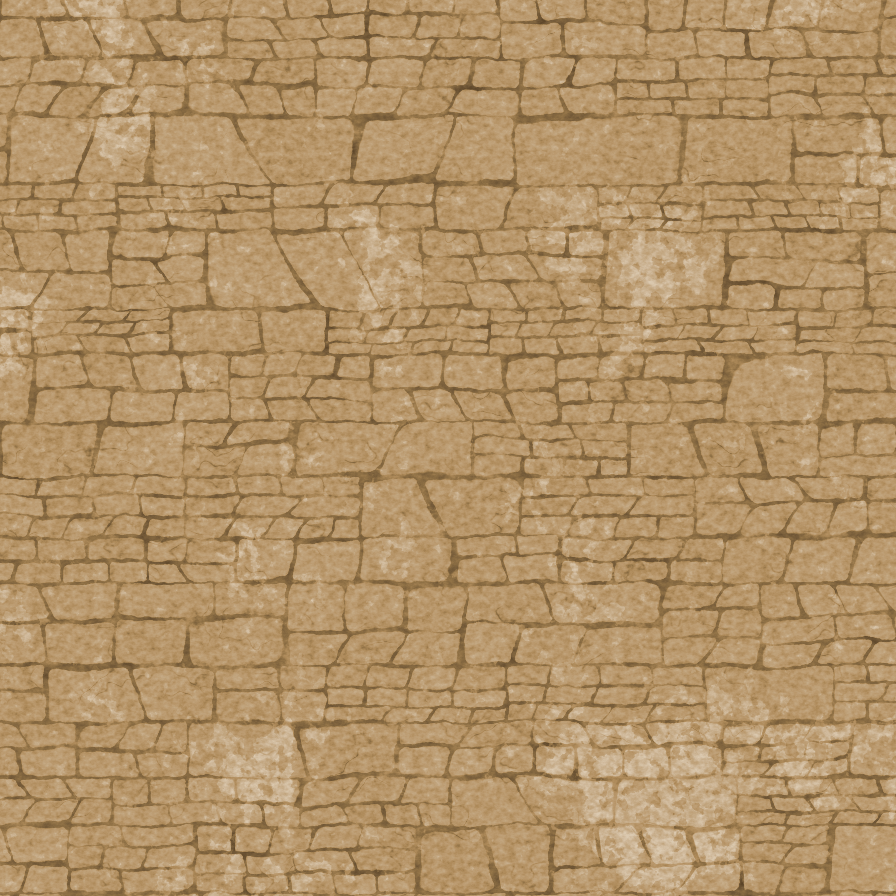
A WebGL 2 fragment shader for this texture:

```glsl
#version 300 es
precision highp float;
// Weathered sandstone wall of rough, dry-laid courses.
// Uneven bands are cut into blocks, then rows, then stones; gradient noise
// bends the joints and sets a tone that is looked up in a sand palette.

#define BANDS 15.0        // main courses over the height
#define BLOCKS 5.5        // blocks across a course
#define JOINT 0.0010      // half width of a joint
#define TILT 0.11         // wedge cut from the stone sides
#define LEAN 1.5          // slant of the upright joints
#define WARP 0.0050       // bending of the courses
#define ROUGH 0.0013      // raggedness of the stone edges
#define BASE_TONE 3.0     // palette index of a plain face
#define PALE_GAIN 1.7     // strength of the bleached patches
#define GRAIN 1.7         // contrast of the stone surface

uniform vec2 u_resolution;
out vec4 fragColor;

float hash(vec2 p) {
    vec3 q = fract(vec3(p.xyx) * 0.1031 + 0.37);
    q += dot(q, q.yzx + 33.33);
    return fract((q.x + q.y) * q.z);
}

vec2 hash2(vec2 p) {
    return vec2(hash(p + 17.0), hash(p + 71.0));
}

float cornerSlope(vec2 cell, vec2 offset) {
    float angle = 6.2832 * hash(cell);
    return dot(vec2(cos(angle), sin(angle)), offset);
}

float gradientNoise(vec2 p) {
    vec2 i = floor(p), f = p - i;
    vec2 u = f * f * f * (f * (f * 6.0 - 15.0) + 10.0);
    vec2 e = vec2(1.0, 0.0);
    return mix(mix(cornerSlope(i, f), cornerSlope(i + e.xy, f - e.xy), u.x),
               mix(cornerSlope(i + e.yx, f - e.yx), cornerSlope(i + 1.0, f - 1.0), u.x), u.y);
}

float fbm(vec2 p) {
    float sum = 0.0, amplitude = 1.0;
    for (int i = 0; i < 4; i++) {
        sum += amplitude * gradientNoise(p);
        p = mat2(1.6, 1.2, -1.2, 1.6) * p + 13.7;
        amplitude *= 0.58;
    }
    return sum;
}

float jitteredEdge(float i, float seed) {
    return i + 0.5 * (hash(vec2(i, seed)) - 0.5);
}

// Cell of an uneven 1D grid: index, distance to its start, distance to its end.
vec3 jitteredCell(float t, float seed) {
    float i = floor(t);
    if (t < jitteredEdge(i, seed)) i -= 1.0;
    else if (t >= jitteredEdge(i + 1.0, seed)) i += 1.0;
    return vec3(i, t - jitteredEdge(i, seed), jitteredEdge(i + 1.0, seed) - t);
}

// Uneven split of 0..1 into n parts: index and position within the part.
vec2 split(float t, float n, float bend) {
    float s = (t + bend * t * (1.0 - t)) * n;
    float i = clamp(floor(s), 0.0, n - 1.0);
    return vec2(i, s - i);
}

// Distance inward from the nearest stone edge, and a random value per stone.
vec2 masonry(vec2 p) {
    vec3 band = jitteredCell(p.y * BANDS, 3.0);
    float bandSpan = band.y + band.z, bandHeight = bandSpan / BANDS;
    float shift = 5.0 * hash(vec2(band.x, 9.0));
    vec3 block = jitteredCell(p.x * BLOCKS + shift, band.x + 40.0);
    float blockSpan = block.y + block.z, blockWidth = blockSpan / BLOCKS;
    float u = block.y / blockSpan;
    vec2 key = vec2(block.x, band.x);

    // Rows climb or fall a little across their block
    float rows = min(floor(1.25 + 2.2 * hash(key + 5.0)), floor(bandHeight / 0.017));
    float climb = 0.8 * (hash(key + 11.0) - 0.5) + 0.7 * (hash(key + 19.0) - 0.5) * (u - 0.5);
    vec2 row = split(band.y / bandSpan, rows, climb);
    key = vec2(block.x, band.x * 4.0 + row.x);

    // Thin rows hold shorter stones; the joints between them slant
    float height = bandHeight / rows;
    float wanted = 0.026 + height * (0.7 + 0.9 * hash(key + 23.0));
    float columns = max(1.0, floor(blockWidth / wanted + 0.5));
    float slant = LEAN * (hash(key + 37.0) - 0.5) * (row.y - 0.5) * height / blockWidth;
    vec2 column = split(u, columns, 0.8 * (hash(key + 31.0) - 0.5) + 4.0 * slant);
    key.x = block.x * 7.0 + column.x;

    vec2 f = vec2(column.y, row.y);
    vec2 size = vec2(blockWidth / columns, height);
    float cut = TILT * size.y;
    vec2 tiltLow = hash2(key), tiltHigh = hash2(key + 130.0);
    vec2 low = f * size - cut * tiltLow * tiltLow * f.yx;
    vec2 high = (1.0 - f) * size - cut * tiltHigh * tiltHigh * (1.0 - f.yx);
    float radius = min(0.22 * size.y, 0.007);
    float inset = radius - length(max(radius - min(low, high), 0.0));
    return vec2(inset, hash(key + 57.0));
}

// Sand shades from deep crevice to bleached crust; index 0 is a joint.
vec3 sandPalette(float tone) {
    vec3 shades[8] = vec3[8](vec3(0.35, 0.26, 0.15), vec3(0.45, 0.35, 0.22),
        vec3(0.56, 0.44, 0.27), vec3(0.68, 0.54, 0.35), vec3(0.73, 0.60, 0.43),
        vec3(0.76, 0.65, 0.50), vec3(0.81, 0.72, 0.60), vec3(0.86, 0.79, 0.69));
    float t = clamp(tone + 1.0, 0.0, 6.999);
    int i = int(t);
    return mix(shades[i], shades[i + 1], t - float(i));
}

void main() {
    vec2 p = gl_FragCoord.xy / u_resolution.y;
    float pixel = 1.0 / u_resolution.y;

    // Bent courses and ragged edges
    vec2 bend = vec2(fbm(p * 11.0), fbm(p * 11.0 + 50.0));
    vec2 ragged = vec2(fbm(p * 80.0), fbm(p * 80.0 + 90.0));
    vec2 stone = masonry(p + WARP * bend + ROUGH * ragged);

    // Surface of the stones
    float mottle = fbm(p * vec2(85.0, 125.0) + 7.0);
    float tone = BASE_TONE + 0.4 * (stone.y - 0.5) + 0.35 * fbm(p * 7.0 + 20.0);
    tone += GRAIN * mottle + 0.8 * gradientNoise(p * 240.0);

    // Bleached patches broken into flecks
    float bleached = smoothstep(-0.05, 0.55, fbm(p * vec2(5.0, 4.0) + 31.0));
    float flecks = smoothstep(0.0, 0.22, fbm(p * 52.0 + 60.0) + 0.7 * bleached - 0.36);
    tone += PALE_GAIN * flecks * (0.6 + 0.4 * bleached);

    // Hairline cracks and shaded rims
    float crack = 1.0 - smoothstep(0.0, 0.06, abs(gradientNoise(p * vec2(14.0, 36.0) + bend)));
    tone -= 1.2 * crack * smoothstep(0.0, 0.35, gradientNoise(p * 19.0 + 8.0));
    tone -= 0.5 * exp(-max(stone.x, 0.0) / 0.002);

    // Joints, deeper in stained areas and worn where bleached
    float wear = gradientNoise(p * 26.0 + 44.0);
    float width = JOINT * (1.0 + 1.6 * wear + 0.6 * ragged.x);
    float joint = 1.0 - smoothstep(width - 0.5 * pixel, width + 0.9 * pixel, stone.x);
    float stain = smoothstep(0.1, 0.6, fbm(p * 9.0 + 80.0));
    float depth = clamp(0.9 + 0.7 * wear - 0.35 * flecks, 0.0, 1.0);
    tone = mix(tone, 0.8 - 0.8 * stain - 0.6 * wear + 1.1 * mottle, joint * depth);

    fragColor = vec4(sandPalette(tone), 1.0);
}
```
